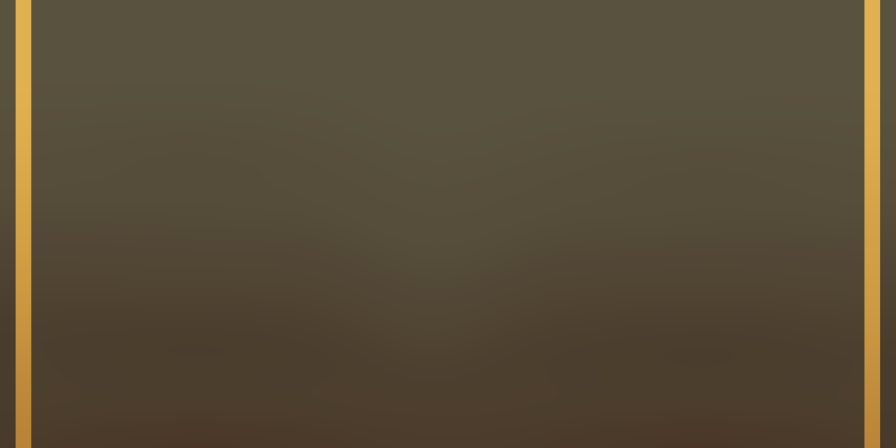
Write a WebGL 2 fragment shader that draws this background.

```glsl
#version 300 es
precision highp float;
// Dusky olive-to-umber haze in soft drifting layers, framed by two golden bars.

uniform vec2 u_resolution;
out vec4 outColor;

const vec3 OLIVE = vec3(0.350, 0.322, 0.243);
const vec3 MOSS = vec3(0.338, 0.306, 0.230);
const vec3 TAUPE = vec3(0.324, 0.281, 0.212);
const vec3 UMBER = vec3(0.302, 0.247, 0.181);
const vec3 RUST = vec3(0.288, 0.212, 0.152);
const vec3 GOLD_LIGHT = vec3(0.880, 0.695, 0.315);
const vec3 GOLD_MID = vec3(0.820, 0.620, 0.265);
const vec3 GOLD_DEEP = vec3(0.725, 0.515, 0.215);

// Layered sines that bend the haze boundaries
float drift(float x, float phase) {
    float sum = 0.0;
    float amplitude = 0.010;
    float frequency = 7.0;
    for (int i = 0; i < 3; i++) {
        sum += amplitude * sin(frequency * x + phase);
        amplitude *= 0.5;
        frequency *= 1.9;
        phase += 1.7;
    }
    return sum;
}

// Coverage below a soft horizontal boundary
float below(float y, float edge, float softness) {
    return 1.0 - smoothstep(edge - softness, edge + softness, y);
}

// Rounded glow with separate horizontal and vertical radii
float glow(vec2 p, vec2 center, vec2 radius) {
    vec2 d = (p - center) / radius;
    return exp(-dot(d, d));
}

// Antialiased vertical bar
float bar(float x, float center, float halfWidth, float pixel) {
    return 1.0 - smoothstep(-0.5 * pixel, 0.5 * pixel, abs(x - center) - halfWidth);
}

vec3 haze(vec2 uv) {
    // Boundaries dip in the middle and slope down to the right
    float dip = 0.09 * glow(uv, vec2(0.48, uv.y), vec2(0.10, 1.0));
    float sink = dip + 0.045 * uv.x;
    vec3 color = mix(OLIVE, MOSS, below(uv.y, 0.73 - sink + drift(uv.x, 0.4), 0.16));
    color = mix(color, TAUPE, below(uv.y, 0.53 - sink + drift(uv.x, 1.3), 0.10));
    color = mix(color, UMBER, below(uv.y, 0.36 - sink + drift(uv.x, 2.2), 0.13));

    // Paired shadows and warm embers on either side
    for (int i = 0; i < 2; i++) {
        float side = float(i);
        float x = mix(0.22, 0.78, side);
        color *= 1.0 - 0.018 * glow(uv, vec2(x, 0.65 - 0.03 * side), vec2(0.12, 0.10));
        color *= 1.0 - 0.025 * glow(uv, vec2(x, 0.23 - 0.02 * side), vec2(0.16, 0.10));
        color = mix(color, RUST, 0.9 * glow(uv, vec2(x, -0.01), vec2(0.22, 0.085)));
    }
    return color;
}

vec3 gold(vec2 uv) {
    vec3 color = mix(GOLD_MID, GOLD_LIGHT, smoothstep(0.35, 0.85, uv.y));
    float edge = 0.32 - 0.06 * uv.x;
    return mix(color, GOLD_DEEP, below(uv.y, edge - 0.08, 0.26));
}

void main() {
    vec2 uv = gl_FragCoord.xy / u_resolution;
    float pixel = 1.0 / u_resolution.x;
    vec3 color = haze(uv);

    // Slightly darker margins outside the bars
    float margin = smoothstep(0.470, 0.478, abs(uv.x - 0.5));
    color *= 1.0 - 0.04 * margin * below(uv.y, 0.45, 0.15);

    float bars = max(bar(uv.x, 0.0262, 0.0088, pixel), bar(uv.x, 0.9736, 0.0088, pixel));
    outColor = vec4(mix(color, gold(uv), bars), 1.0);
}
```
